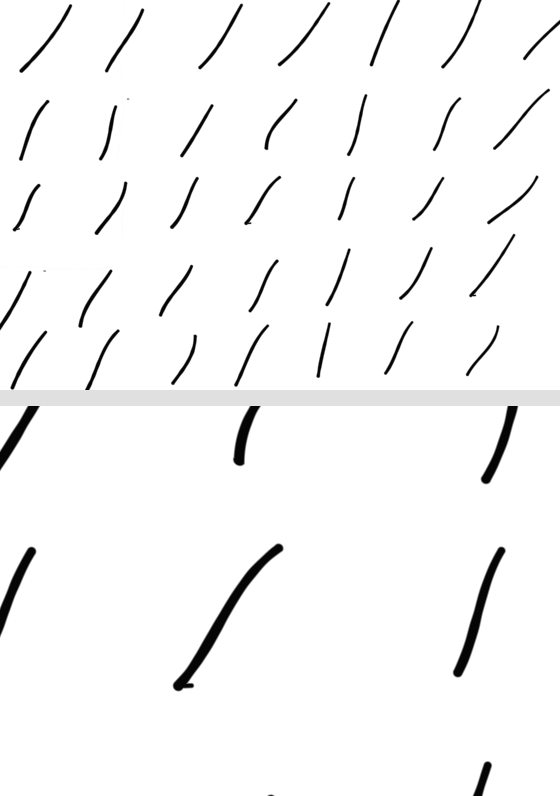
Top: the whole. Bottom: its middle third, enlarged.
Give the GLSL for this pattern, as a Shadertoy shader.

```glsl
// Hand-inked slanted strokes in seven columns and five drifting rows on white paper.

const int COLS = 7;
const int ROWS = 5;
const vec3 PAPER = vec3(1.0);
const vec3 INK = vec3(0.02);

// Lengths are fractions of the canvas height.
const float WIDTH_LEFT = 0.0047;    // stroke half-width at the left side
const float WIDTH_RIGHT = 0.0036;   // stroke half-width at the right side
const float WIDTH_WOBBLE = 0.22;
const vec2 PLACE_JITTER = vec2(0.018, 0.009);
const float HEIGHT_JITTER = 0.12;
const float LEAN_JITTER = 0.16;
const float BOW = 0.011;            // largest sideways C-curve
const float SWAY = 0.012;           // largest sideways S-curve
const float HOOK_CHANCE = 0.1;
const vec2 HOOK = vec2(0.007, 0.009);
const vec2 SEAM_CORNER = vec2(0.31, 0.314);
const float SEAM_RADIUS = 0.06;
const float SEAM_TINT = 0.025;
const float SPECK_TINT = 0.75;

// Per row: first x, column pitch, y at the left, rise towards the right.
const vec4 ROW_LAYOUT[ROWS] = vec4[](
    vec4(0.117, 0.216, 0.900, 0.024),
    vec4(0.085, 0.209, 0.660, 0.030),
    vec4(0.068, 0.206, 0.461, 0.035),
    vec4(0.045, 0.205, 0.226, 0.086),
    vec4(0.083, 0.190, 0.073, 0.034));
const float ROW_HALF_HEIGHT[ROWS] = float[](0.081, 0.071, 0.060, 0.073, 0.070);
const float ROW_LEAN[ROWS] = float[](0.04, -0.07, 0.13, -0.01, -0.08);
const float COL_LEAN[COLS] = float[](0.57, 0.48, 0.52, 0.61, 0.37, 0.66, 0.85);

vec4 hash4(vec2 p) {
    vec4 q = fract(p.xyxy * vec4(0.1031, 0.1030, 0.0973, 0.1099));
    q += dot(q, q.wzxy + 33.33);
    return fract((q.xxyz + q.yzzw) * q.zywx);
}

float valueNoise(vec2 p) {
    vec2 i = floor(p), f = fract(p);
    f = f * f * (3.0 - 2.0 * f);
    vec2 e = vec2(0.0, 1.0);
    return mix(mix(hash4(i).x, hash4(i + e.yx).x, f.x),
               mix(hash4(i + e.xy).x, hash4(i + e.yy).x, f.x), f.y);
}

float segmentDistance(vec2 p, vec2 a, vec2 b) {
    vec2 ab = b - a;
    return length(p - a - ab * clamp(dot(p - a, ab) / dot(ab, ab), 0.0, 1.0));
}

// Distance to a line along x whose sides bow and sway between fixed ends.
float curveDistance(vec2 p, float halfLength, float bow, float sway) {
    float s = clamp(p.x / halfLength, -1.0, 1.0);
    float offset = (1.0 - s * s) * (bow + sway * s);
    float slope = (sway * (1.0 - 3.0 * s * s) - 2.0 * bow * s) / halfLength;
    return length(vec2(p.x - s * halfLength,
                       (p.y - offset) * inversesqrt(1.0 + slope * slope)));
}

// Signed distance to the stroke in one grid cell.
float strokeDistance(vec2 uv, int row, int col, float aspect) {
    vec2 cell = vec2(col, row);
    vec4 place = hash4(cell + 17.0) * 2.0 - 1.0;
    vec4 form = hash4(cell + 71.0) * 2.0 - 1.0;
    vec4 layout_ = ROW_LAYOUT[row];
    float across = float(col) / float(COLS - 1);

    vec2 center = vec2(layout_.x + layout_.y * float(col),
                       layout_.z + layout_.w * across) + PLACE_JITTER * place.xy;
    float halfHeight = ROW_HALF_HEIGHT[row] * (1.0 + HEIGHT_JITTER * (place.z - 0.3));
    float lean = max(COL_LEAN[col] + ROW_LEAN[row] + LEAN_JITTER * place.w, 0.2);
    vec2 arm = halfHeight * vec2(lean, 1.0);
    float halfLength = length(arm);
    vec2 axis = arm / halfLength;
    vec2 p = uv - center;
    p = vec2(dot(p, axis), dot(p, vec2(axis.y, -axis.x)));

    float d = curveDistance(p, halfLength, BOW * form.x, SWAY * form.y);
    float width = mix(WIDTH_LEFT, WIDTH_RIGHT, uv.x / aspect);
    width *= 1.0 + WIDTH_WOBBLE * (valueNoise(vec2(p.x * 70.0, cell.x + 9.0 * cell.y)) - 0.5);
    width *= 1.0 - 0.15 * smoothstep(0.3, 1.0, p.x / halfLength);
    d -= width;

    // An occasional flick where the pen lifts off.
    if (form.z * 0.5 + 0.5 < HOOK_CHANCE) {
        vec2 end = vec2(-halfLength, 0.0);
        d = min(d, segmentDistance(p, end, end + HOOK) - 0.45 * width);
    }
    return d;
}

void mainImage(out vec4 fragColor, in vec2 fragCoord) {
    vec2 uv = fragCoord / iResolution.y;
    float aspect = iResolution.x / iResolution.y;
    float soft = 0.75 / iResolution.y + 0.0004;

    float d = 1.0;
    for (int row = 0; row < ROWS; row++)
        for (int col = 0; col < COLS; col++)
            d = min(d, strokeDistance(uv, row, col, aspect));

    // A faint broken paper seam around the upper left corner.
    vec2 q = vec2(uv.x - SEAM_CORNER.x, SEAM_CORNER.y - uv.y) + SEAM_RADIUS;
    float seam = length(max(q, 0.0)) + min(max(q.x, q.y), 0.0) - SEAM_RADIUS;
    seam = abs(seam + 0.03 * (valueNoise(uv * 14.0) - 0.5)) - 0.001;
    float tint = SEAM_TINT * (1.0 - smoothstep(-soft, soft, seam)) * valueNoise(uv * 60.0);

    // Two tiny specks beside the seam.
    for (int i = 0; i < 2; i++) {
        vec2 speck = mix(vec2(0.327, 0.746), vec2(0.113, 0.305), float(i));
        float r = segmentDistance(uv, speck, speck + vec2(0.003, 0.0)) - 0.0012;
        tint = max(tint, SPECK_TINT * (1.0 - smoothstep(-soft, soft, r)));
    }

    float ink = max(tint, 1.0 - smoothstep(-soft, soft, d));
    fragColor = vec4(mix(PAPER, INK, ink), 1.0);
}
```
